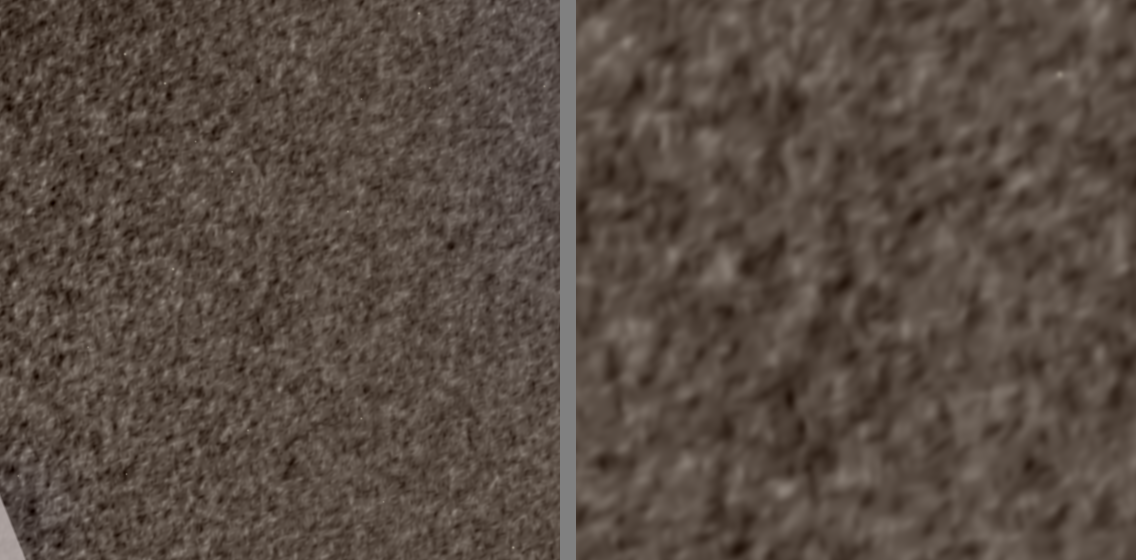
Left, the full canvas; right, a detail of the centre.
This texture is drawn by a three.js fragment shader. Its source:

```glsl
// Brown short-pile carpet with a soft diagonal grain and a pale strip in one corner.
// Random light and dark tufts, scattered one per cell, are summed at two sizes;
// broad shading, slow layered sines and rare bright flecks finish the surface.

varying vec2 vUv;

const vec3 PILE_COLOR = vec3(0.338, 0.289, 0.253);
const vec3 GRAIN_TINT = vec3(0.97, 1.0, 1.0);
const vec3 COOL_TINT = vec3(-0.006, 0.002, 0.022);
const vec3 STRIP_COLOR = vec3(0.66, 0.62, 0.61);
const vec3 FLECK_COLOR = vec3(0.70, 0.66, 0.60);

const float COARSE_CELLS = 82.0;
const float FINE_CELLS = 136.0;
const float COARSE_CONTRAST = 0.108;
const float FINE_CONTRAST = 0.082;
const float TUFT_LENGTH = 0.74;     // in cells
const float TUFT_WIDTH = 0.41;      // in cells
const float GRAIN_ANGLE = 1.0;      // radians from the x axis
const float ANGLE_SPREAD = 1.7;
const float FLECK_CELLS = 15.0;
const float FLECK_SHARE = 0.09;
const float FLECK_RADIUS = 0.0042;
const vec2 STRIP_NORMAL = vec2(0.928, 0.371);
const float STRIP_OFFSET = 0.0427;
const float STRIP_BLUR = 0.003;

vec4 hash4(vec2 cell) {
  vec4 p = fract(cell.xyxy * vec4(0.1031, 0.1030, 0.0973, 0.1099));
  p += dot(p, p.wzxy + 33.33);
  return fract((p.xxyz + p.yzzw) * p.zywx);
}

// Sum of elongated light and dark tufts, one in each nearby cell
float tufts(vec2 p) {
  vec2 home = floor(p);
  float sum = 0.0;
  for (int j = -2; j <= 2; j++) {
    for (int i = -2; i <= 2; i++) {
      vec2 cell = home + vec2(float(i), float(j));
      vec4 rnd = hash4(cell + 17.0);
      float angle = GRAIN_ANGLE + ANGLE_SPREAD * (rnd.z - 0.5);
      vec2 along = vec2(cos(angle), sin(angle));
      vec2 d = p - cell - rnd.xy;
      vec2 q = vec2(dot(d, along) / TUFT_LENGTH,
                    dot(d, vec2(-along.y, along.x)) / TUFT_WIDTH);
      sum += (2.0 * rnd.w - 1.0) * exp(-dot(q, q));
    }
  }
  return sum;
}

// Slow uneven wear from layered sines
float wear(vec2 p) {
  float a = sin(dot(p, vec2(17.0, 11.0)) + 2.0 * sin(p.y * 9.0));
  float b = sin(dot(p, vec2(-23.0, 31.0)) + 1.5 * sin(p.x * 19.0));
  return 0.6 * a + 0.4 * b;
}

// Rare small bright fibres, kept inside their cells
float flecks(vec2 uv) {
  vec2 p = uv * FLECK_CELLS;
  vec4 rnd = hash4(floor(p) + 71.0);
  vec2 d = (fract(p) - mix(vec2(0.2), vec2(0.8), rnd.xy)) / FLECK_CELLS;
  float radius = FLECK_RADIUS * mix(0.6, 1.0, rnd.w);
  float spot = exp(-dot(d, d) * 2.5 / (radius * radius));
  return spot * step(rnd.z, FLECK_SHARE) * mix(0.4, 0.9, rnd.w);
}

void main() {
  vec2 uv = vUv;

  // Grain, stronger toward the left
  float grain = COARSE_CONTRAST * tufts(uv * COARSE_CELLS)
              + FINE_CONTRAST * tufts(uv * FINE_CELLS + 200.0);
  grain *= mix(1.2, 0.88, smoothstep(0.0, 0.8, uv.x));

  // Broad shading: dim upper left, cool right edge and lower left corner
  float dim = 1.0 - smoothstep(0.0, 0.75, length(uv - vec2(0.0, 1.0)));
  float corner = 1.0 - smoothstep(0.02, 0.2, length(uv - vec2(0.02, 0.08)));
  float cool = smoothstep(0.65, 1.0, uv.x) * smoothstep(0.1, 0.7, uv.y) + corner;
  float shade = 0.008 - 0.055 * dim - 0.035 * corner + 0.009 * wear(uv);

  vec3 color = PILE_COLOR + GRAIN_TINT * (grain + shade) + COOL_TINT * cool;
  color = mix(color, FLECK_COLOR, flecks(uv));

  // Pale strip across the lower left corner
  float stripDistance = dot(uv, STRIP_NORMAL) - STRIP_OFFSET;
  float strip = 1.0 - smoothstep(-STRIP_BLUR, STRIP_BLUR, stripDistance);
  color = mix(color, STRIP_COLOR + 0.15 * grain, strip);

  gl_FragColor = vec4(clamp(color, 0.0, 1.0), 1.0);
}
```
